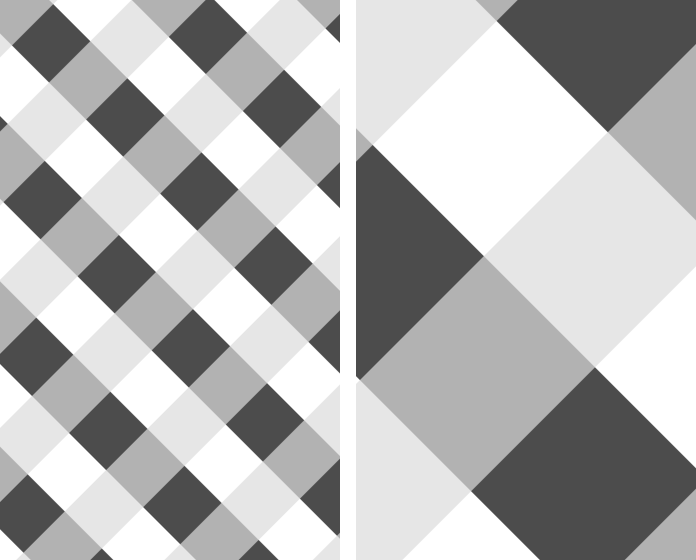
Left, the full canvas; right, a detail of the centre.
Reproduce this pattern procedurally as a WebGL 2 fragment shader.

```glsl
#version 300 es
precision highp float;
// Diagonal gingham check: two crossing sets of stripes in white and three greys.

uniform vec2 u_resolution;
out vec4 fragColor;

// Smooth coverage of a stripe filling half of each period, centred on whole numbers.
float stripe(float t) {
    float edge = 0.25 - abs(fract(t + 0.5) - 0.5);
    float blur = 0.5 * fwidth(t);
    return smoothstep(-blur, blur, edge);
}

void main() {
    // Canvas heights, measured from the top left corner with y upward.
    vec2 p = gl_FragCoord.xy / u_resolution.y - vec2(0.0, 1.0);

    // Stripes falling to the left and to the right, with slightly different periods.
    float rising = stripe((p.x - p.y - 0.1687) / 0.2647);
    float falling = stripe((p.x + p.y - 0.0140) / 0.2951);

    // Each pairing of stripe and gap has its own shade.
    float offFalling = mix(0.9, 1.0, rising);
    float onFalling = mix(0.7, 0.3, rising);
    fragColor = vec4(vec3(mix(offFalling, onFalling, falling)), 1.0);
}
```
